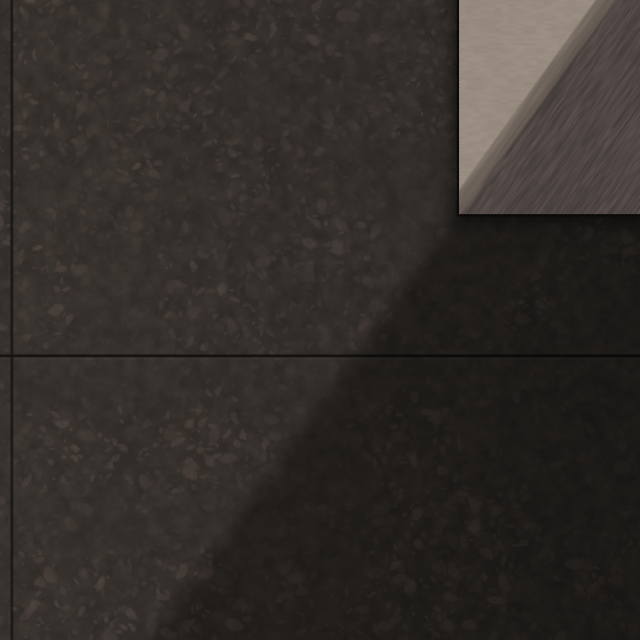
A WebGL 1 fragment shader for this texture:

```glsl
precision highp float;

uniform vec2 u_resolution;

const vec3 STONE = vec3(0.196, 0.178, 0.162);
const vec3 FLECK = vec3(0.315, 0.280, 0.265);
const vec3 SEAM = vec3(0.085, 0.076, 0.068);
const vec3 PALE_FACE = vec3(0.595, 0.545, 0.502);
const vec3 BEVEL = vec3(0.430, 0.388, 0.355);
const vec3 DARK_FACE = vec3(0.308, 0.274, 0.264);

const vec2 SEAM_ORIGIN = vec2(0.0185, 0.444);
const vec2 PANEL_CORNER = vec2(0.717, 0.665);
const vec2 ALONG = vec2(0.584, 0.812);    // direction of the diagonal
const vec2 ACROSS = vec2(0.812, -0.584);  // its normal, toward the dark side

float hash(vec2 p) {
  vec3 q = fract(vec3(p.xyx) * 0.1031);
  q += dot(q, q.yzx + 33.33);
  return fract((q.x + q.y) * q.z);
}

vec2 hash2(vec2 p) {
  return vec2(hash(p), hash(p + 57.3));
}

float noise(vec2 p) {
  vec2 i = floor(p);
  vec2 f = fract(p);
  f = f * f * (3.0 - 2.0 * f);
  float low = mix(hash(i), hash(i + vec2(1.0, 0.0)), f.x);
  float high = mix(hash(i + vec2(0.0, 1.0)), hash(i + vec2(1.0, 1.0)), f.x);
  return mix(low, high, f.y);
}

float fbm(vec2 p) {
  float sum = 0.0;
  float gain = 0.5;
  for (int i = 0; i < 4; i++) {
    sum += gain * noise(p);
    p = p * 2.03 + 17.1;
    gain *= 0.5;
  }
  return sum;
}

// Soft, randomly turned oval chips, one per grid cell
float chips(vec2 p, float seed) {
  vec2 cell = floor(p);
  float brightest = 0.0;
  for (int y = -1; y <= 1; y++) {
    for (int x = -1; x <= 1; x++) {
      vec2 id = cell + vec2(float(x), float(y));
      vec2 shape = hash2(id + seed);
      vec2 offset = p - id - hash2(id + seed + 23.7);
      float turn = 6.283 * shape.x;
      vec2 axis = vec2(cos(turn), sin(turn));
      vec2 local = vec2(dot(offset, axis), dot(offset, vec2(-axis.y, axis.x)));
      local /= mix(vec2(0.30, 0.20), vec2(0.72, 0.42), shape.y);
      float body = 1.0 - smoothstep(0.45, 1.0, length(local));
      float strength = hash(id + seed + 91.1);
      brightest = max(brightest, body * strength * strength);
    }
  }
  return brightest;
}

vec3 stone(vec2 uv, float seed) {
  vec2 p = uv + seed * 0.37;
  vec2 warp = 0.016 * (vec2(fbm(p * 45.0), fbm(p * 45.0 + 31.0)) - 0.5);
  float clusters = smoothstep(0.28, 0.62, fbm(p * 9.0));
  float amount = 0.75 * chips((p + warp) * 36.0, seed);
  amount = max(amount, 0.62 * chips((p + warp) * 70.0, seed + 11.0));
  amount *= mix(0.30, 1.0, clusters) * mix(0.55, 1.15, fbm(p * 90.0));
  vec3 tint = mix(vec3(0.98, 1.0, 1.0), vec3(1.05, 0.98, 0.98), noise(p * 24.0));
  float mottle = 0.84 + 0.34 * fbm(p * 60.0);
  return mix(STONE * mottle, FLECK * tint, clamp(amount, 0.0, 1.0));
}

// Thin joint at the border of each tile, with a faint lit lip beneath
vec3 addSeams(vec3 color, vec2 local, float px) {
  vec2 gap = abs(fract(local + 0.5) - 0.5);
  vec2 line = 1.0 - smoothstep(vec2(0.0008), vec2(0.0020 + px), gap);
  float lip = 1.0 - smoothstep(0.0, 0.002 + px, abs(fract(local.y + 0.5) - 0.496));
  color *= 1.0 + 0.10 * lip;
  return mix(color, min(color, SEAM * 0.75), max(line.x * 0.72, line.y * 0.88));
}

// Two faces of grained board parted by a diagonal bevel
vec3 panel(vec2 uv, float side, float px) {
  vec2 grainUv = vec2(side, dot(uv, ALONG));
  float grain = noise(grainUv * vec2(300.0, 22.0)) - 0.5;
  float fine = noise(grainUv * vec2(420.0, 60.0) + 9.0) - 0.5;
  float weave = noise(uv * vec2(90.0, 260.0)) - 0.5;
  vec3 pale = PALE_FACE * (1.0 + 0.05 * weave + 0.06 * (fbm(uv * 40.0) - 0.5));
  vec3 bevel = BEVEL * (1.0 + 0.12 * grain);
  bevel *= mix(1.10, 0.90, smoothstep(0.172, 0.197, side));
  vec3 dark = DARK_FACE * (1.0 + 0.20 * grain + 0.16 * fine);
  vec3 color = mix(pale, bevel, smoothstep(0.171 - px, 0.173 + px, side));
  return mix(color, dark, smoothstep(0.196 - px, 0.198 + px, side));
}

void main() {
  vec2 uv = gl_FragCoord.xy / u_resolution;
  float px = 1.0 / min(u_resolution.x, u_resolution.y);
  float side = dot(uv, ACROSS);

  // Tiled stone, each tile with its own chips and tone
  vec2 tileUv = uv - SEAM_ORIGIN;
  float tileSeed = hash(floor(tileUv) + 5.0) * 40.0;
  vec3 color = stone(uv, tileSeed);
  color *= 0.98 + 0.05 * hash(floor(tileUv) + 8.0);
  color = addSeams(color, tileUv, px);

  // Diagonal cast shade, deepening toward the right
  float shade = smoothstep(0.170, 0.212, side + 0.008 * (noise(uv * 30.0) - 0.5));
  color *= mix(1.06, 0.96, smoothstep(0.0, 0.6, uv.x));
  color *= mix(1.0, mix(0.68, 0.56, smoothstep(0.4, 1.0, uv.x)), shade);

  // Contact shadow and finely notched rim around the raised panel
  vec2 beyond = PANEL_CORNER - uv;
  float outside = length(max(beyond, 0.0));
  color *= 1.0 - 0.55 * exp(-outside / 0.014);
  float edge = max(beyond.x, beyond.y);
  float run = beyond.x > beyond.y ? uv.y : uv.x;
  float notch = 0.0012 * abs(fract(run * 190.0) - 0.5);
  float rim = 1.0 - smoothstep(0.0022, 0.0030 + px, edge + notch);
  color = mix(color, SEAM * 0.5, rim);
  float cover = 1.0 - smoothstep(-0.5 * px, 0.5 * px, edge + notch);
  color = mix(color, panel(uv, side, px), cover);

  gl_FragColor = vec4(color, 1.0);
}
```
